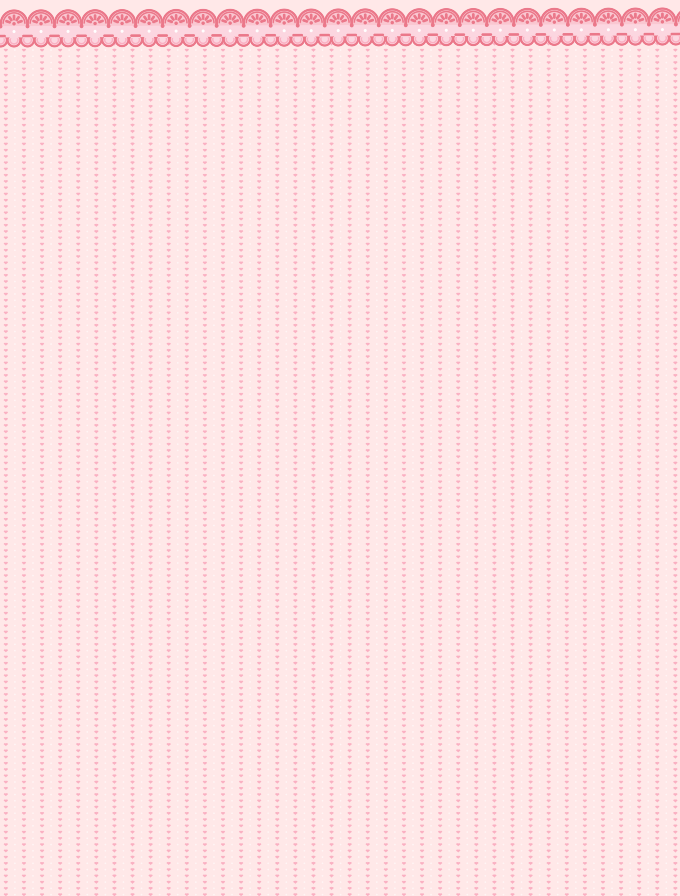
Give the GLSL for this pattern, as a Shadertoy shader.

```glsl
// Pale pink paper with columns of tiny hearts and faint white dots,
// trimmed near the top by a scalloped lace ribbon.
// Repeated cells hold distance functions; the canvas is 100 units wide.

const vec3 PAPER = vec3(1.00, 0.91, 0.91);
const vec3 BLUSH = vec3(0.99, 0.84, 0.88);
const vec3 PETAL_PINK = vec3(0.98, 0.78, 0.82);
const vec3 HEART_PINK = vec3(0.98, 0.69, 0.76);
const vec3 ROSE = vec3(0.92, 0.47, 0.54);
const vec3 WHITE = vec3(1.0);

const float COLUMN_STEP = 2.661;
const float COLUMN_START = 0.86;
const float HEART_STEP = 0.92;
const vec2 HEART_SIZE = vec2(0.29, 0.24);
const float DOT_RADIUS = 0.12;
const float DOT_OPACITY = 0.55;

const float SCALLOP_STEP = 3.973;
const float SCALLOP_START = 2.06;
const float DOME_DEPTH = 3.35;
const float DOME_RADIUS = 2.12;
const float HEM_DEPTH = 5.74;
const float HEM_RADIUS = 1.12;
const float LACE_TILT = 0.003;
const float PETAL_ANGLE = 0.62;

// Signed offset from the nearest repeat of a cell.
float repeatCell(float x, float stepSize) {
    return (fract(x / stepSize + 0.5) - 0.5) * stepSize;
}

float coverage(float dist, float pixel) {
    return 1.0 - smoothstep(-0.6 * pixel, 0.6 * pixel, dist);
}

// Two round lobes over a diamond point.
float heartDistance(vec2 p) {
    p.x = abs(p.x);
    float lobe = length(p - vec2(0.46, 0.24)) - 0.54;
    float point = (p.x + abs(p.y + 0.05) - 0.92) * 0.707;
    return min(lobe, point);
}

float capsuleDistance(vec2 p, float halfLength, float radius) {
    p.x = max(abs(p.x) - halfLength, 0.0);
    return length(p) - radius;
}

vec3 drawPaper(float x, float depth, float pixel) {
    float row = repeatCell(depth, HEART_STEP);
    float column = repeatCell(x - COLUMN_START, COLUMN_STEP);
    float between = repeatCell(x - COLUMN_START - 0.5 * COLUMN_STEP, COLUMN_STEP);
    float heart = heartDistance(vec2(column, -row) / HEART_SIZE) * HEART_SIZE.y;
    float dotDist = length(vec2(between, row)) - DOT_RADIUS;
    vec3 color = mix(PAPER, WHITE, DOT_OPACITY * coverage(dotDist, pixel));
    return mix(color, HEART_PINK, coverage(heart, pixel));
}

vec3 drawLace(vec3 color, float x, float depth, float pixel) {
    float cellX = repeatCell(x - SCALLOP_START, SCALLOP_STEP);
    float joinX = repeatCell(x - SCALLOP_START - 0.5 * SCALLOP_STEP, SCALLOP_STEP);
    float hemX = repeatCell(x - SCALLOP_START, 0.5 * SCALLOP_STEP);
    vec2 fan = vec2(cellX, DOME_DEPTH - depth);
    float radius = length(fan);

    // Ribbon silhouette: domes, straight band and small hem scallops
    float dome = radius - DOME_RADIUS;
    float band = abs(depth - 4.5) - 1.2;
    float hem = length(vec2(hemX, depth - HEM_DEPTH)) - HEM_RADIUS;
    float body = min(min(dome, band), hem);
    float upper = coverage(depth - DOME_DEPTH - 0.35, pixel);
    vec3 lace = mix(BLUSH, PETAL_PINK, upper);

    // Inner rim and fan of petals in each dome
    float rim = abs(radius - 1.6) - 0.11;
    float angle = atan(fan.x, fan.y);
    float turn = repeatCell(angle, PETAL_ANGLE);
    vec2 petalPos = radius * vec2(cos(turn), sin(turn));
    float petal = capsuleDistance(petalPos - vec2(0.92, 0.0), 0.24, 0.2);
    float inside = upper * coverage(abs(angle) - 1.58, pixel);
    lace = mix(lace, ROSE, inside * coverage(min(rim, petal), pixel));
    lace = mix(lace, ROSE, coverage(radius - 0.25, pixel));

    // Stitches, eyelets and hem line on the band
    float stitch = capsuleDistance(vec2(joinX, depth - 5.15), 0.6, 0.19);
    float eyelet = length(vec2(cellX, depth - 4.5)) - 0.22;
    float hemLine = abs(body + 0.55) - 0.11;
    float lower = 1.0 - coverage(depth - 5.5, pixel);
    lace = mix(lace, HEART_PINK, lower * coverage(hemLine, pixel));
    // Rose eyelets mark the valleys between domes
    float valley = length(vec2(joinX, depth - 3.75)) - 0.28;
    lace = mix(lace, ROSE, coverage(min(stitch, valley), pixel));
    lace = mix(lace, WHITE, coverage(eyelet, pixel));

    // Outer edge
    lace = mix(lace, ROSE, coverage(abs(body + 0.16) - 0.18, pixel));
    return mix(color, lace, coverage(body, pixel));
}

void mainImage(out vec4 fragColor, in vec2 fragCoord) {
    float pixel = 100.0 / iResolution.x;
    float x = fragCoord.x * pixel;
    float depth = (iResolution.y - fragCoord.y) * pixel;
    vec3 color = drawPaper(x, depth, pixel);
    // Bare paper lies above the ribbon
    color = mix(color, PAPER, coverage(depth - DOME_DEPTH, pixel));
    color = drawLace(color, x, depth + LACE_TILT * (x - 50.0), pixel);
    fragColor = vec4(color, 1.0);
}
```
